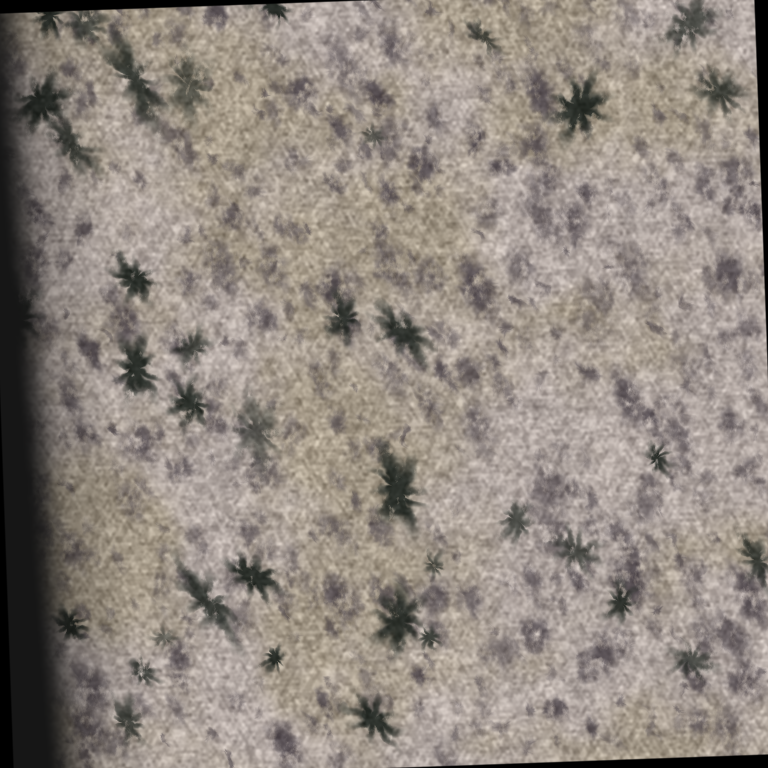
Write a WebGL 2 fragment shader that draws this texture.

```glsl
#version 300 es
precision highp float;
// Dry grassland from above: grainy tan ground with scattered purple-grey
// shrubs and ragged dark green bushes. Layers of value noise and jittered
// grids, in a slightly turned square frame with a soft shadow at the left.
uniform vec2 u_resolution;
out vec4 fragColor;

const float FRAME_TURN = 0.036;
const vec3 TAN = vec3(0.635, 0.592, 0.525);
const vec3 PALE = vec3(0.685, 0.645, 0.625);
const vec3 PURPLE = vec3(0.315, 0.285, 0.305);
const vec3 GREEN = vec3(0.145, 0.165, 0.145);
const vec3 SHADOW = vec3(0.085);

float hash(vec2 p) {
  vec3 q = fract(p.xyx * 0.1031);
  q += dot(q, q.yzx + 33.33);
  return fract((q.x + q.y) * q.z);
}

vec2 hash2(vec2 p) {
  return vec2(hash(p), hash(p + 71.7));
}

mat2 rotation(float a) {
  return mat2(cos(a), sin(a), -sin(a), cos(a));
}

float noise(vec2 p) {
  vec2 i = floor(p), f = fract(p);
  f = f * f * (3.0 - 2.0 * f);
  return mix(mix(hash(i), hash(i + vec2(1, 0)), f.x),
             mix(hash(i + vec2(0, 1)), hash(i + vec2(1, 1)), f.x), f.y);
}

float fbm(vec2 p) {
  float sum = 0.0, amp = 0.5;
  for (int i = 0; i < 4; i++) {
    sum += amp * noise(p);
    p = rotation(0.6) * p * 2.03 + 17.3;
    amp *= 0.5;
  }
  return sum / 0.9375;
}

// Short grass fibres lying in several directions, centred on zero
float grassGrain(vec2 p) {
  float sum = 0.0;
  for (int i = 0; i < 3; i++) {
    float a = 0.5 + 1.05 * float(i);
    sum += noise(rotation(a) * p * vec2(250.0, 95.0) + 31.0 * float(i)) - 0.5;
  }
  return 0.6 * sum + 0.5 * (noise(p * 230.0 + 9.0) - 0.5);
}

// Soft, leaning ellipses on a jittered grid; spikes makes them star-like
float clumps(vec2 p, float cells, float amount, float spikes, float seed) {
  vec2 g = p * cells, base = floor(g);
  float cover = 0.0;
  for (int y = -1; y <= 1; y++) {
    for (int x = -1; x <= 1; x++) {
      vec2 cell = base + vec2(x, y);
      vec2 key = cell + seed;
      vec2 q = g - cell - mix(vec2(0.15), vec2(0.85), hash2(key));
      vec2 shape = hash2(key + 13.1);
      q.x += mix(0.0, 0.5, shape.y) * q.y;
      float angle = atan(q.y, q.x) + 6.28 * shape.x;
      float star = 1.0 + spikes * sin(angle * 5.0) * sin(angle * 3.0 + 1.0);
      vec2 radius = mix(0.15, 0.38, shape.x) * vec2(1.0, mix(1.1, 1.8, shape.y));
      float d = length(q / radius) / star;
      float strength = mix(0.5, 1.0, hash(key + 29.9));
      float present = step(hash(key + 47.3), amount);
      cover = max(cover, present * strength * (1.0 - smoothstep(0.3, 1.35, d)));
    }
  }
  return cover;
}

// Antialiased square, turned about the canvas centre
float frameMask(vec2 p, float pixel) {
  vec2 q = abs(rotation(-FRAME_TURN) * (p - 0.5));
  return 1.0 - smoothstep(-pixel, pixel, max(q.x, q.y) - 0.5);
}

void main() {
  float size = min(u_resolution.x, u_resolution.y);
  vec2 p = gl_FragCoord.xy / u_resolution;

  // Ground: broad tan and pale patches under fine fibres
  float grain = grassGrain(p);
  float patches = fbm(p * 7.0 + 3.0);
  float pale = smoothstep(0.32, 0.68, patches + 0.12 * (p.x - 0.5));
  vec3 color = mix(TAN, PALE, pale);
  color *= 0.94 + 0.16 * fbm(p * 28.0);
  color += grain * vec3(0.2, 0.2, 0.195);

  // Shrubs: ragged outlines, broken up by the grain
  vec2 ragged = vec2(fbm(p * 45.0), fbm(p * 45.0 + 50.0)) - 0.5;
  vec2 torn = p + 0.026 * ragged;
  float leaf = fbm(p * vec2(110.0, 80.0) + 5.0);
  float large = clumps(torn, 15.0, 0.6, 0.15, 4.0);
  float small = clumps(torn, 31.0, 0.42, 0.2, 90.0);
  float shrub = max(large, 0.75 * small);
  shrub *= smoothstep(0.1, 0.65, leaf) * mix(0.75, 1.1, fbm(p * 5.0 + 40.0));
  color = mix(color, PURPLE + 0.08 * grain, clamp(shrub, 0.0, 0.92));

  // Bushes: darker, greener and spikier, denser towards the left
  float bush = clumps(p + 0.018 * ragged, 13.0, mix(0.34, 0.16, p.x), 0.55, 160.0);
  bush *= smoothstep(0.2, 0.55, leaf + 0.2 * bush);
  color = mix(color, GREEN + 0.07 * grain, clamp(1.1 * bush, 0.0, 0.95));

  // Shadow along the left side, with a wider dim fringe
  float fromShadow = p.x - mix(0.088, 0.008, p.y);
  color *= mix(0.68, 1.0, smoothstep(-0.02, 0.13, fromShadow));
  color = mix(SHADOW, color, smoothstep(-0.028, 0.03, fromShadow));

  color *= frameMask(p, 1.0 / size);
  fragColor = vec4(clamp(color, 0.0, 1.0), 1.0);
}
```
